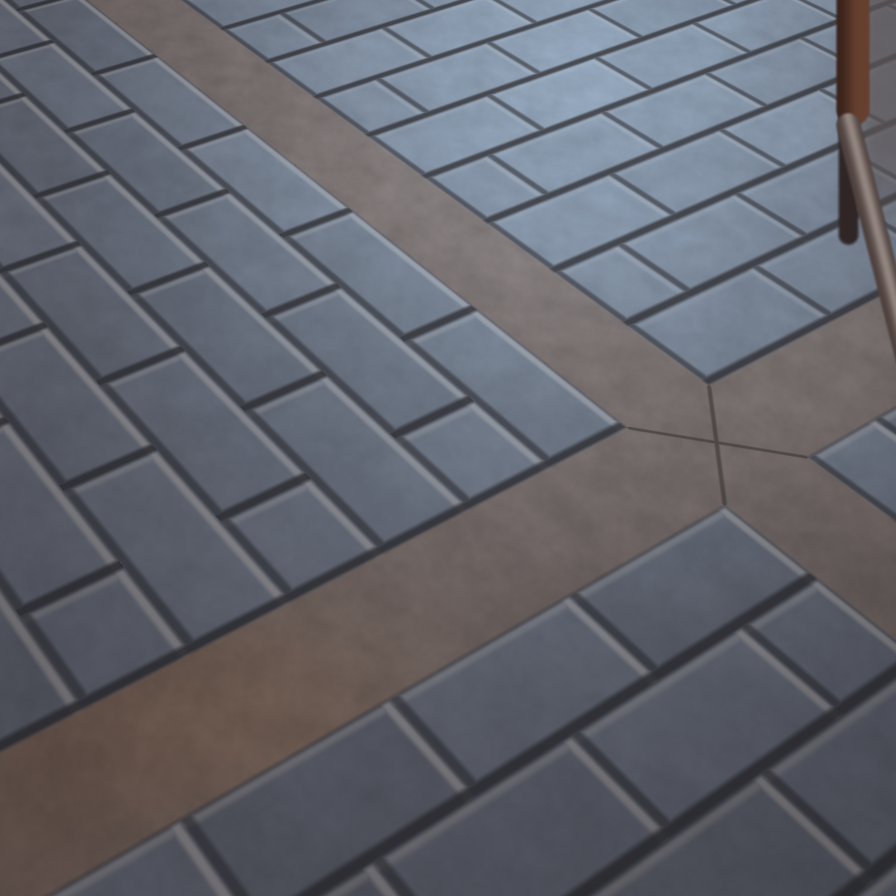
Write a three.js fragment shader that draws this texture.

```glsl
// Paved floor in perspective: four fields of running-bond bricks split by two crossing stone strips.
// A projective map turns the canvas into floor units (one brick row = 1); grooves, bevels and
// tones are built there, then window light and a chair leg are laid over them.
#define STRIP vec2(1.17, 1.11)
#define BRICK_LENGTH 1.96
#define SOFT 0.032
#define GLOW_CENTER vec2(0.66, 0.08)
#define GLOW_RADIUS 0.47
#define BRICK_DARK vec3(0.32, 0.33, 0.37)
#define BRICK_LIT vec3(0.56, 0.63, 0.71)
#define STONE_DARK vec3(0.365, 0.325, 0.315)
#define STONE_LIT vec3(0.52, 0.495, 0.495)
#define GROOVE vec3(0.165, 0.165, 0.185)

varying vec2 vUv;

float hash(vec2 p) {
  p = fract(p * vec2(0.1031, 0.1173));
  p += dot(p, p.yx + 33.33);
  return fract((p.x + p.y) * p.x * 17.0);
}

float noise(vec2 p) {
  vec2 i = floor(p), f = fract(p);
  f = f * f * (3.0 - 2.0 * f);
  return mix(mix(hash(i), hash(i + vec2(1, 0)), f.x),
             mix(hash(i + vec2(0, 1)), hash(i + vec2(1, 1)), f.x), f.y);
}

float mottle(vec2 p) {
  float sum = 0.0, gain = 0.5;
  for (int i = 0; i < 4; i++) {
    sum += gain * noise(p);
    p = p * 2.1 + 7.3;
    gain *= 0.5;
  }
  return sum - 0.47;
}

float band(float x, float lo, float hi) {
  return smoothstep(lo - SOFT, lo + SOFT, x) - smoothstep(hi - SOFT, hi + SOFT, x);
}

float blob(vec2 p, vec2 center, vec2 radius) {
  vec2 d = (p - center) / radius;
  return exp(-dot(d, d));
}

// x: distance to the segment, y: signed offset across it
vec2 segment(vec2 p, vec2 a, vec2 b) {
  vec2 ab = b - a, ap = p - a;
  float t = clamp(dot(ap, ab) / dot(ab, ab), 0.0, 1.0);
  return vec2(length(ap - ab * t), (ap.x * ab.y - ap.y * ab.x) / length(ab));
}

// Canvas (y down) to floor: x grows to the lower left, y away from the viewer
vec2 toFloor(vec2 p) {
  float depth = 0.9132 + 0.97 * p.y - 0.0282 * p.x;
  return vec2(12.7 * (p.y + 0.0763 - 0.7918 * p.x),
              11.1 * (0.8395 - p.y - 0.5179 * p.x)) / depth;
}

vec3 bricks(vec2 inside, vec2 side, float glow, float grain) {
  // Cell: x across the rows, y along them
  bool alongY = side.x * side.y > 0.0;
  vec2 cell = alongY ? inside : inside.yx;
  float row = floor(cell.x);
  float run = cell.y - 0.5 * BRICK_LENGTH * mod(row, 2.0);
  float index = floor(run / BRICK_LENGTH);
  float joint = run - BRICK_LENGTH * floor(run / BRICK_LENGTH + 0.5);
  vec2 d = vec2(cell.x - floor(cell.x + 0.5), cell.y < 0.48 ? cell.y : joint);
  d = (alongY ? d : d.yx) * side;

  // Brick face
  float tone = hash(vec2(row, index) + side * 19.0 + 43.0) - 0.5;
  vec3 col = mix(BRICK_DARK, BRICK_LIT, clamp(glow + 0.04 * tone, 0.0, 1.0));
  col *= 1.0 + 0.05 * tone + 0.12 * grain;

  // Lit bevels and dark grooves
  bool far = side.x < 0.0 && side.y > 0.0;
  float bevel = max(band(d.x, 0.02, 0.10), 0.6 * band(d.y, -0.085, -0.02));
  vec3 bevelColor = mix(vec3(0.50, 0.485, 0.49), vec3(0.70, 0.75, 0.80), glow);
  col = mix(col, bevelColor, bevel * (far ? 0.4 : 0.75));
  float groove = max(0.75 * band(d.x, -0.085, 0.01), band(d.y, -0.01, 0.09));
  return mix(col, GROOVE + 0.07 * glow, groove * 0.85);
}

vec3 stone(vec2 f, vec2 p, float glow, float grain) {
  vec3 col = mix(STONE_DARK, STONE_LIT, clamp(glow * 1.05 + 0.08, 0.0, 1.0));
  col += vec3(0.04, 0.005, -0.025) * blob(p, vec2(0.25, 0.79), vec2(0.22, 0.13));
  col -= vec3(0.02, 0.04, 0.05) * blob(p, vec2(0.0, 0.92), vec2(0.2, 0.2));
  col *= 1.0 + 0.16 * grain;
  // Mitred seams on the diagonals of the crossing
  vec2 m = abs(f / STRIP + 0.5);
  float seam = 1.0 - smoothstep(0.008, 0.04, abs(m.x - m.y));
  return mix(col, vec3(0.22, 0.20, 0.20), 0.6 * seam * step(max(m.x, m.y), 0.5));
}

vec3 chair(vec3 col, vec2 p) {
  // Shaded far leg, wooden upright, then the slanted rail with its sheen
  float shade = segment(p, vec2(0.947, 0.12), vec2(0.947, 0.262)).x;
  col = mix(col, vec3(0.19, 0.15, 0.15), 1.0 - smoothstep(0.008, 0.014, shade));
  vec2 post = segment(p, vec2(0.952, -0.1), vec2(0.952, 0.122));
  vec3 wood = mix(vec3(0.23, 0.14, 0.11), vec3(0.40, 0.25, 0.18), smoothstep(-0.017, 0.008, post.y));
  col = mix(col, wood, 1.0 - smoothstep(0.016, 0.021, post.x));
  vec2 rail = segment(p, vec2(0.947, 0.14), vec2(1.013, 0.40));
  vec3 metal = mix(vec3(0.30, 0.25, 0.24), vec3(0.57, 0.52, 0.50), exp(-pow((rail.y - 0.002) / 0.007, 2.0)));
  return mix(col, metal, 1.0 - smoothstep(0.011, 0.016, rail.x));
}

void main() {
  vec2 p = vec2(vUv.x, 1.0 - vUv.y);
  vec2 f = toFloor(p);
  vec2 side = step(-0.5 * STRIP, f) * 2.0 - 1.0;
  vec2 inside = side * (f + STRIP * step(side, vec2(0.0)));
  float edge = min(inside.x, inside.y);
  if (side.y < 0.0) inside.y /= 0.935;

  float glow = 0.97 * blob(p, GLOW_CENTER, vec2(GLOW_RADIUS));
  float grain = mottle(f * 3.0 + 60.0) + 0.5 * mottle(p * 90.0);
  vec3 col = mix(stone(f, p, glow, grain), bricks(inside, side, glow, grain),
                 smoothstep(-0.03, 0.03, edge));

  // Dim lower corners and the brown shade behind the chair
  col *= 1.0 - 0.12 * smoothstep(0.95, 1.5, p.x * 0.6 + p.y) - 0.08 * blob(p, vec2(0.0, 0.75), vec2(0.25));
  col = mix(col, vec3(0.36, 0.33, 0.33), 0.7 * smoothstep(0.93, 0.98, p.x) * (1.0 - smoothstep(0.15, 0.3, p.y)));
  gl_FragColor = vec4(chair(col, p), 1.0);
}
```
